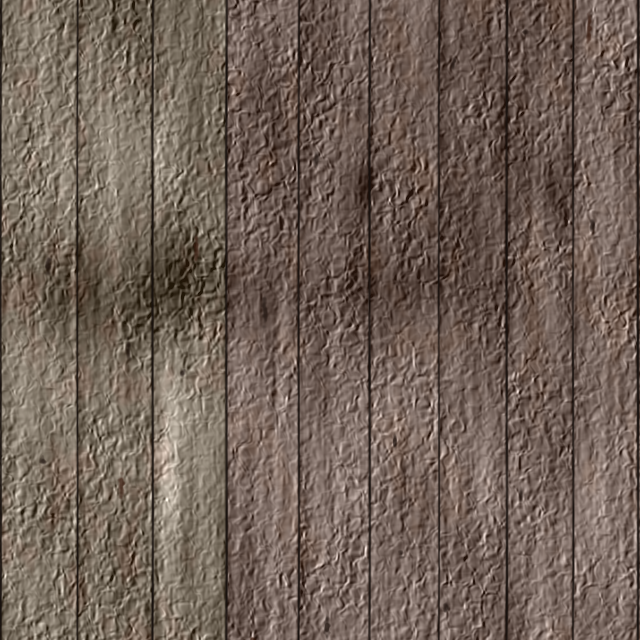
Reproduce this texture procedurally as a Shadertoy shader.

```glsl
// Weathered wall of nine vertical wooden planks with rough embossed grain.

// Seam n lies at SEAM_START + SEAM_STEP * n - SEAM_SHRINK * n * n
const float SEAM_START = 0.001;
const float SEAM_STEP = 0.1211;
const float SEAM_SHRINK = 0.00116;
const float SEAM_HALF_WIDTH = 0.0018;
const float PLANK_WIDTH = 0.11;
const float GREY_PLANKS = 3.0;

const float BASE_TONE = 0.392;
const float RELIEF_GAIN = 0.78;
const float RELIEF_STEP = 0.0030;
const vec2 LIGHT_DIR = vec2(-0.85, 0.53);
const float GRAIN_GAIN = 0.30;
const int MARKS_PER_PLANK = 2;

// Tints are added to a grey tone
const vec3 OLIVE_TINT = vec3(0.046, 0.005, -0.052);
const vec3 BROWN_TINT = vec3(0.055, -0.013, -0.043);
const vec3 RUST_TINT = vec3(0.080, -0.015, -0.070);
const vec3 SEAM_COLOR = vec3(0.085, 0.060, 0.048);
const vec3 MARK_COLOR = vec3(0.120, 0.075, 0.055);

float hash(vec2 p) {
    vec3 q = fract(p.xyx * 0.1031);
    q += dot(q, q.yzx + 33.33);
    return fract((q.x + q.y) * q.z);
}

float noise(vec2 p) {
    vec2 cell = floor(p), f = fract(p);
    f = f * f * (3.0 - 2.0 * f);
    return mix(mix(hash(cell), hash(cell + vec2(1, 0)), f.x),
               mix(hash(cell + vec2(0, 1)), hash(cell + vec2(1, 1)), f.x), f.y);
}

float fbm(vec2 p) {
    float sum = 0.0, amp = 0.5;
    for (int i = 0; i < 4; i++) {
        sum += amp * noise(p);
        p = mat2(1.6, 1.2, -1.2, 1.6) * p + 17.3;
        amp *= 0.5;
    }
    return sum;
}

// Soft elliptical patch
float blot(vec2 p, vec2 centre, vec2 radius) {
    vec2 d = (p - centre) / radius;
    return exp(-dot(d, d));
}

// Pitted wood surface, slightly drawn out along the plank
float height(vec2 p) {
    p += 0.007 * vec2(noise(p * 75.0), noise(p * 75.0 + 40.0));
    return 0.55 * noise(p * vec2(135.0, 95.0)) + 0.45 * noise(p * vec2(215.0, 165.0) + 9.0);
}

// Broad bleached and darkened areas
float weathering(vec2 p) {
    p += 0.03 * (vec2(fbm(p * 14.0), fbm(p * 14.0 + 50.0)) - 0.47);
    float light = 0.09 * blot(p, vec2(0.12, 0.76), vec2(0.14, 0.20))
                + 0.20 * blot(p, vec2(0.265, 0.26), vec2(0.020, 0.13))
                + 0.11 * blot(p, vec2(0.96, 0.14), vec2(0.05, 0.20))
                + 0.05 * blot(p, vec2(0.48, 0.33), vec2(0.26, 0.12));
    float dark = 0.11 * blot(p, vec2(0.13, 0.54), vec2(0.26, 0.07))
               + 0.12 * blot(p, vec2(0.29, 0.57), vec2(0.06, 0.07))
               + 0.19 * blot(p, vec2(0.56, 0.70), vec2(0.018, 0.035))
               + 0.17 * blot(p, vec2(0.87, 0.67), vec2(0.018, 0.08))
               + 0.05 * blot(p, vec2(0.68, 0.54), vec2(0.30, 0.05))
               + 0.06 * blot(p, vec2(0.62, 0.75), vec2(0.35, 0.25));
    return light - dark + 0.20 * (fbm(p * vec2(14.0, 5.0)) - 0.47);
}

void mainImage(out vec4 fragColor, in vec2 fragCoord) {
    vec2 p = fragCoord / iResolution.xy;
    float pixel = 1.0 / iResolution.x;

    // Plank index and signed distance to the nearest seam
    float x = p.x - SEAM_START + 0.0012 * (noise(vec2(p.y * 9.0, 3.0)) - 0.5);
    float along = (SEAM_STEP - sqrt(SEAM_STEP * SEAM_STEP - 4.0 * SEAM_SHRINK * x)) / (2.0 * SEAM_SHRINK);
    float plank = floor(along);
    float seam = floor(along + 0.5);
    float d = x - seam * (SEAM_STEP - SEAM_SHRINK * seam);

    // Embossed relief, rougher in some places than in others
    float rough = mix(0.45, 1.40, noise(p * vec2(20.0, 10.0) + plank * 5.0));
    vec2 q = p + plank * vec2(0.0, 3.7);
    float relief = height(q) - height(q + LIGHT_DIR * RELIEF_STEP);

    // Long vertical fibres over wider streaks
    float grain = 0.30 * noise(vec2(p.x * 65.0, p.y * 4.0 + plank * 9.0))
                + 0.35 * noise(vec2(p.x * 140.0, p.y * 8.0 + plank * 7.0))
                + 0.35 * noise(vec2(p.x * 250.0, p.y * 18.0 + plank * 3.0)) - 0.5;

    float grey = 1.0 - step(GREY_PLANKS, plank);
    float tone = BASE_TONE + 0.025 * grey + 0.04 * (hash(vec2(plank, 4.0)) - 0.5);
    tone += weathering(p) + RELIEF_GAIN * rough * relief + GRAIN_GAIN * grain;
    tone += 0.07 * exp(-pow((d + 0.005) / 0.0022, 2.0)) - 0.08 * exp(-abs(d) / 0.006);
    vec3 tint = mix(BROWN_TINT, OLIVE_TINT, grey);
    tint = mix(tint, RUST_TINT, 0.6 * smoothstep(0.48, 0.75, fbm(p * vec2(24.0, 15.0) + 80.0)));
    vec3 color = max(tone, 0.08) + tint;

    // Small knots and splits
    for (int i = 0; i < MARKS_PER_PLANK; i++) {
        vec2 seed = vec2(plank + 2.0, float(i) * 7.0 + 11.0);
        vec2 centre = vec2(mix(0.1, 0.9, hash(seed)), hash(seed + 31.0));
        vec2 radius = vec2(0.0035, mix(0.005, 0.020, pow(hash(seed + 57.0), 3.0)));
        vec2 offset = vec2((fract(along) - centre.x) * PLANK_WIDTH, p.y - centre.y);
        float edge = length(offset / radius) + 1.1 * (noise(p * 180.0) - 0.5);
        vec3 stain = MARK_COLOR + vec3(0.10, 0.03, 0.0) * step(0.7, hash(seed + 83.0));
        color = mix(color, stain, 0.75 * (1.0 - smoothstep(0.3, 1.6, edge)));
    }

    // Dark gaps between planks
    float halfWidth = SEAM_HALF_WIDTH * mix(0.7, 1.15, hash(vec2(seam, 19.0)));
    float gap = 1.0 - smoothstep(halfWidth - pixel, halfWidth + pixel, abs(d));
    color = mix(color, SEAM_COLOR, gap * mix(0.7, 1.0, noise(vec2(seam * 5.0, p.y * 30.0))));

    fragColor = vec4(clamp(color, 0.0, 1.0), 1.0);
}
```
